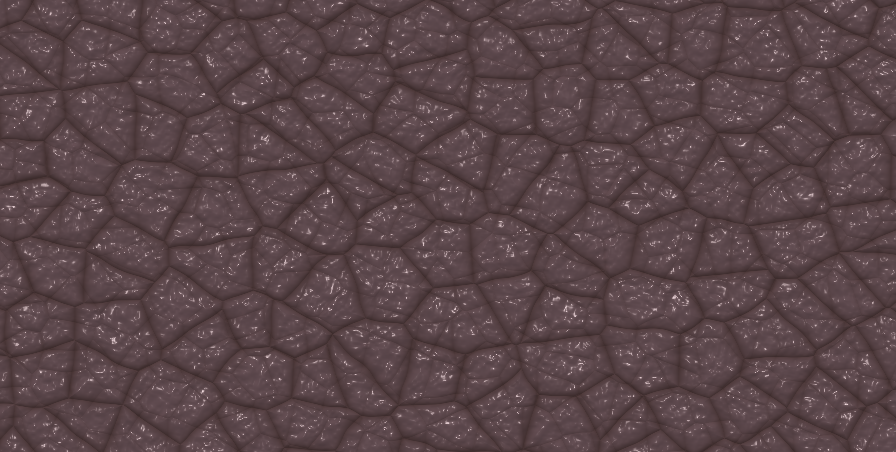
Give the GLSL for this texture, as a WebGL 1 fragment shader.

```glsl
precision highp float;
// Glossy purple-brown leather: creased cells with fine wet-looking pebbling.

uniform vec2 u_resolution;

#define CELL_SCALE vec2(7.2, 8.6)
#define FOLD_SCALE vec2(12.5, 14.5)
#define CREASE_WIDTH 0.0085
#define FOLD_WIDTH 0.006
#define PEBBLE_SCALE 54.0
#define PEBBLE_HEIGHT 0.0100
#define LIGHT_TILT vec2(-0.06, 0.33)
#define GLINT_SIZE 0.10
#define GLINT_GAIN 0.40
#define SKIN_COLOR vec3(0.368, 0.287, 0.306)
#define CREASE_COLOR vec3(0.268, 0.195, 0.196)
#define GLINT_COLOR vec3(1.0, 0.99, 0.98)

vec2 hash2(vec2 p) {
  vec3 q = fract(vec3(p.xyx) * vec3(0.1031, 0.1030, 0.0973));
  q += dot(q, q.yzx + 33.33);
  return fract((q.xx + q.yz) * q.zy);
}

float noise(vec2 p) {
  vec2 i = floor(p);
  vec2 f = fract(p);
  f = f * f * f * (f * (f * 6.0 - 15.0) + 10.0);
  float low = mix(hash2(i).x, hash2(i + vec2(1.0, 0.0)).x, f.x);
  float high = mix(hash2(i + vec2(0.0, 1.0)).x, hash2(i + 1.0).x, f.x);
  return mix(low, high, f.y);
}

vec2 rotate(vec2 p, float a) {
  return vec2(cos(a) * p.x - sin(a) * p.y, sin(a) * p.x + cos(a) * p.y);
}

vec2 cellPoint(vec2 cell) {
  return 0.06 + 0.88 * hash2(cell + 40.0);
}

// Distance to the nearest Voronoi border, in cell units.
float borderDistance(vec2 p) {
  vec2 cell = floor(p);
  vec2 f = p - cell;
  vec2 nearCell = vec2(0.0);
  vec2 nearest = vec2(8.0);
  for (int y = -1; y <= 1; y++) {
    for (int x = -1; x <= 1; x++) {
      vec2 o = vec2(float(x), float(y));
      vec2 r = o + cellPoint(cell + o) - f;
      if (dot(r, r) < dot(nearest, nearest)) {
        nearest = r;
        nearCell = o;
      }
    }
  }
  float d = 8.0;
  for (int y = -2; y <= 2; y++) {
    for (int x = -2; x <= 2; x++) {
      vec2 o = nearCell + vec2(float(x), float(y));
      vec2 r = o + cellPoint(cell + o) - f;
      vec2 gap = r - nearest;
      if (dot(gap, gap) > 0.0001) {
        d = min(d, dot(0.5 * (r + nearest), normalize(gap)));
      }
    }
  }
  return d;
}

// Returns surface height, main crease depth and minor fold depth.
vec3 surface(vec2 p) {
  vec2 warp = vec2(noise(p * 16.0), noise(p * 16.0 + 31.7)) - 0.5;
  vec2 q = p + 0.010 * warp;
  float cellEdge = borderDistance(rotate(q, 0.2) * CELL_SCALE) / CELL_SCALE.y;
  float foldEdge = borderDistance(rotate(q, 0.4) * FOLD_SCALE + 17.0) / FOLD_SCALE.y;
  float crease = exp(-cellEdge / CREASE_WIDTH);
  float fold = exp(-foldEdge / FOLD_WIDTH) * (0.45 + 0.55 * noise(p * 9.0 + 5.0));

  vec2 g = rotate(q, 0.6) * PEBBLE_SCALE;
  float pebbles = noise(g) + 0.32 * noise(rotate(g, 1.1) * 2.1 + 9.0);
  float h = PEBBLE_HEIGHT * pebbles * (1.0 - 0.6 * crease);
  h -= 0.007 * crease + 0.0048 * fold;
  return vec3(h, crease, fold);
}

void main() {
  vec2 p = gl_FragCoord.xy / u_resolution.y;
  float e = 0.0015;
  vec3 s = surface(p);
  vec2 slope = vec2(surface(p + vec2(e, 0.0)).x, surface(p + vec2(0.0, e)).x) - s.x;
  vec2 facing = -slope / e;

  // Matte skin, shaded from above and darkened in the creases.
  float shade = 1.0 + 0.11 * clamp(dot(facing, normalize(LIGHT_TILT)), -1.0, 1.0);
  shade += 0.03 * (noise(p * 20.0 + 3.0) - 0.5);
  float depth = clamp(0.85 * s.y + 0.42 * s.z, 0.0, 1.0);
  vec3 color = mix(SKIN_COLOR, CREASE_COLOR, depth) * shade;

  // Wide sheen and small sharp glints on the raised parts.
  vec2 miss = facing - LIGHT_TILT;
  float m = dot(miss, miss);
  float raised = (1.0 - smoothstep(0.12, 0.5, s.y)) * (1.0 - smoothstep(0.25, 0.7, s.z));
  float gloss = raised * (0.6 + 0.7 * noise(p * 22.0 + 60.0));
  float glint = GLINT_GAIN * exp(-m / (GLINT_SIZE * GLINT_SIZE));
  float sheen = 0.05 * exp(-m / 0.08);
  color += GLINT_COLOR * gloss * (glint + sheen);

  gl_FragColor = vec4(clamp(color, 0.0, 1.0), 1.0);
}
```
